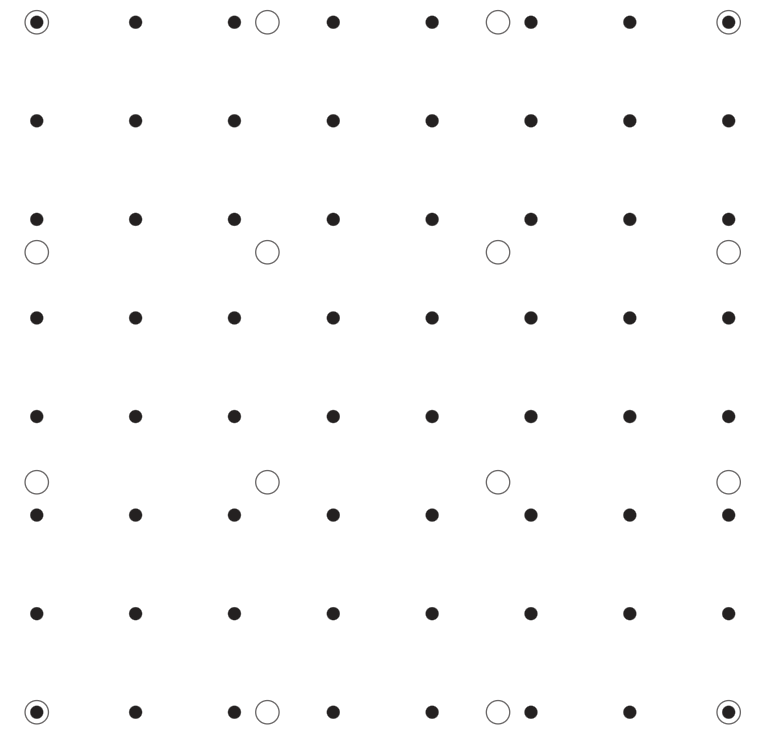
A Shadertoy shader for this pattern:

```glsl
// Two square lattices sharing the same corners: 8 x 8 solid dots and
// 4 x 4 thin open rings on white. Each pixel measures the distance to
// its nearest lattice point, with the index clamped to the grid.

// Distance to the nearest node of a grid spanning the unit square
// (scaled to span), with the given number of intervals per side.
float nodeDistance(vec2 p, vec2 span, float intervals) {
    vec2 pitch = span / intervals;
    vec2 node = clamp(round(p / pitch), 0.0, intervals);
    return length(p - node * pitch);
}

// Antialiased coverage of a signed distance, blended over one pixel.
float coverage(float d, float pixel) {
    return clamp(0.5 - d / pixel, 0.0, 1.0);
}

void mainImage(out vec4 fragColor, in vec2 fragCoord) {
    // Canvas height is one unit; the lower left node is the local origin
    float pixel = 1.0 / iResolution.y;
    vec2 p = fragCoord * pixel - vec2(0.0494, 0.0427);
    vec2 span = vec2(0.930, 0.9274);

    vec3 color = vec3(1.0);

    // Open rings, three intervals per side
    float ring = abs(nodeDistance(p, span, 3.0) - 0.0157) - 0.0009;
    color = mix(color, vec3(0.42, 0.41, 0.41), coverage(ring, pixel));

    // Solid dots, seven intervals per side
    float dot8 = nodeDistance(p, span, 7.0) - 0.0088;
    color = mix(color, vec3(0.14, 0.13, 0.13), coverage(dot8, pixel * 1.3));

    fragColor = vec4(color, 1.0);
}
```
